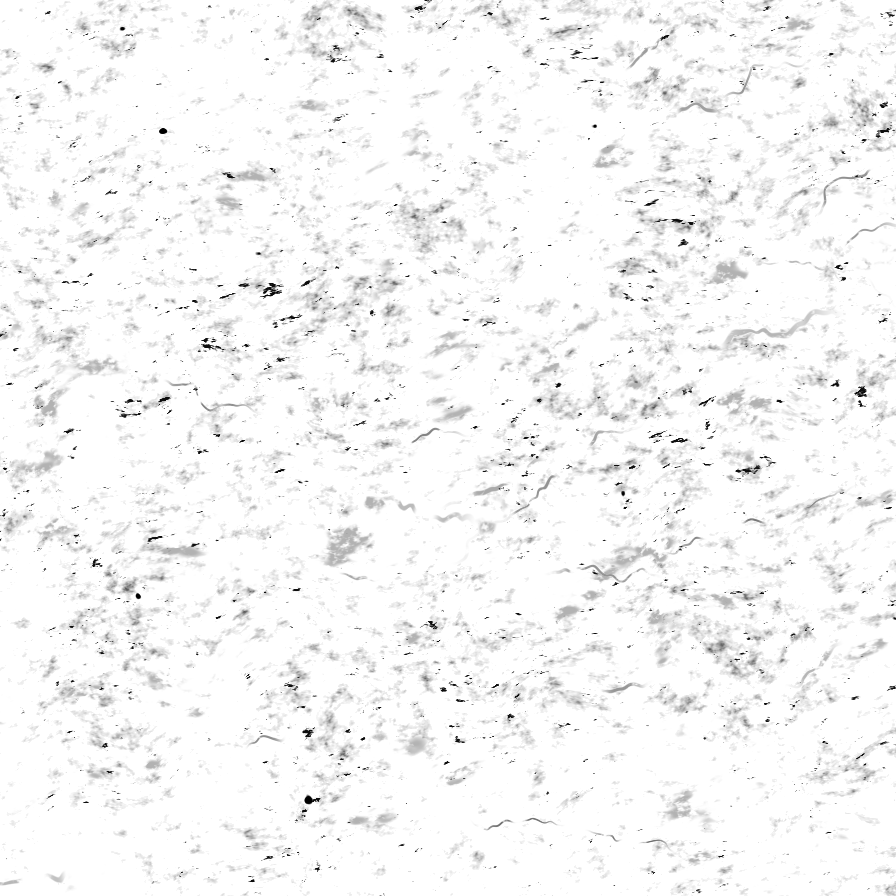
A Shadertoy shader for this texture:

```glsl
// Weathered white plaster: pale flecks, grey smudges, thin cracks and dark pits.
#define TILT 0.2
#define FLECK_FREQ vec2(56.0, 92.0)
#define FLECK_LEVEL 0.608
#define STROKE_FREQ vec2(60.0, 135.0)
#define STROKE_LEVEL 0.775
#define PATCH_FREQ 8.0
#define SMUDGE_TONE 0.3
#define CLUSTERS 26
#define PITS 7
#define CRACKS 22

float hash(vec2 p) {
    vec3 h = fract(p.xyx * vec3(0.1031, 0.1030, 0.0973));
    h += dot(h, h.yzx + 33.33);
    return fract((h.x + h.y) * h.z);
}

vec2 hash2(float seed) {
    return vec2(hash(vec2(seed, 17.3)), hash(vec2(seed, 71.9)));
}

float noise(vec2 p) {
    vec2 i = floor(p), f = fract(p);
    f = f * f * (3.0 - 2.0 * f);
    float low = mix(hash(i), hash(i + vec2(1, 0)), f.x);
    float high = mix(hash(i + vec2(0, 1)), hash(i + vec2(1, 1)), f.x);
    return mix(low, high, f.y);
}

vec2 turn(vec2 v, float angle) {
    float c = cos(angle), s = sin(angle);
    return vec2(c * v.x + s * v.y, c * v.y - s * v.x);
}

// Octaves are turned against each other to hide the lattice
float fbm(vec2 p) {
    float sum = 0.0, weight = 1.0, total = 0.0;
    for (int i = 0; i < 4; i++) {
        sum += weight * noise(p);
        total += weight;
        weight *= 0.65;
        p = turn(p, 0.3) * 2.03 + 19.7;
    }
    return sum / total;
}

// Height of a crack along its length
float wander(float x, float seed) {
    return 0.07 * (fbm(vec2(x * 13.0, seed * 3.7)) - 0.5);
}

// Broken, wandering line: returns its darkness
float crack(vec2 p, float seed) {
    vec2 shape = hash2(seed + 40.0), style = hash2(seed + 90.0);
    vec2 q = turn(p - hash2(seed), mix(-0.45, 0.75, shape.x));
    float halfLength = mix(0.025, 0.15, shape.y * shape.y);
    float fade = 1.0 - smoothstep(halfLength * 0.4, halfLength, abs(q.x));
    if (fade <= 0.0 || abs(q.y) > 0.06) return 0.0;
    float height = wander(q.x, seed);
    float slope = (wander(q.x + 0.0015, seed) - height) / 0.0015;
    float away = abs(q.y - height) / sqrt(1.0 + slope * slope);
    float width = mix(0.0004, 0.0026, style.x) * mix(0.3, 1.5, noise(vec2(q.x * 60.0, seed)));
    float line = 1.0 - smoothstep(width * 0.6, width + 0.0012, away);
    float gaps = smoothstep(0.25, 0.55, noise(vec2(q.x * 38.0, seed + 5.0)));
    return line * fade * gaps * mix(0.6, 0.26, sqrt(style.x));
}

void mainImage(out vec4 fragColor, in vec2 fragCoord) {
    vec2 p = fragCoord / iResolution.y;
    vec2 warp = vec2(noise(p * 13.0), noise(p * 13.0 + 37.0)) - 0.5;
    vec2 q = turn(p + 0.025 * warp, TILT);

    // Rough clusters, some with a black pit at the centre
    float rough = 0.0, pit = 0.0;
    for (int i = 0; i < CLUSTERS; i++) {
        float seed = float(i) + 211.0;
        vec2 size = hash2(seed + 60.0);
        vec2 d = p - hash2(seed);
        vec2 r = turn(d + 0.025 * warp, TILT) / mix(0.01, 0.03, size.x) * vec2(0.6, 1.2);
        rough += exp(-dot(r, r)) * mix(0.4, 1.0, size.y);
        if (i < PITS) {
            float edge = length(d) + 0.004 * (noise(p * 190.0) - 0.5);
            float radius = mix(0.002, 0.0045, size.y);
            pit = max(pit, 1.0 - smoothstep(radius - 0.001, radius + 0.001, edge));
        }
    }
    rough = min(rough, 1.0);

    // Pale flecks in loose patches, crumbled by fine specks
    float patches = fbm(p * PATCH_FREQ + 8.0) - 0.5;
    float speckle = noise(turn(p, 0.6) * 290.0);
    float grain = fbm(q * FLECK_FREQ + 3.0) + 0.17 * (speckle - 0.5);
    float excess = max(grain + 0.45 * patches + 0.06 * rough - FLECK_LEVEL, 0.0);
    float ink = smoothstep(0.0, 0.015, excess) * (0.03 + 0.45 * excess + 2.8 * excess * excess);
    ink *= mix(0.7, 1.3, noise(p * 120.0 + 9.0));

    // Grey smudges with a grainy body
    float smudge = smoothstep(0.67, 0.78, fbm(q * vec2(13.0, 25.0) + 51.0));
    ink = max(ink, SMUDGE_TONE * smudge * smoothstep(0.38, 0.62, grain));

    // Dark short strokes, dense inside the clusters
    float stroke = fbm(q * STROKE_FREQ + 77.0) + 0.2 * patches + 0.12 * rough;
    ink = max(ink, 0.95 * smoothstep(STROKE_LEVEL - 0.03, STROKE_LEVEL + 0.08, stroke));

    // Cracks, worn by the grain
    float cracks = 0.0;
    for (int i = 0; i < CRACKS; i++) cracks = max(cracks, crack(p, float(i) + 5.0));
    ink = max(ink, cracks * smoothstep(0.22, 0.48, grain));

    ink = max(ink, pit);
    fragColor = vec4(vec3(1.0 - clamp(ink, 0.0, 1.0)), 1.0);
}
```
